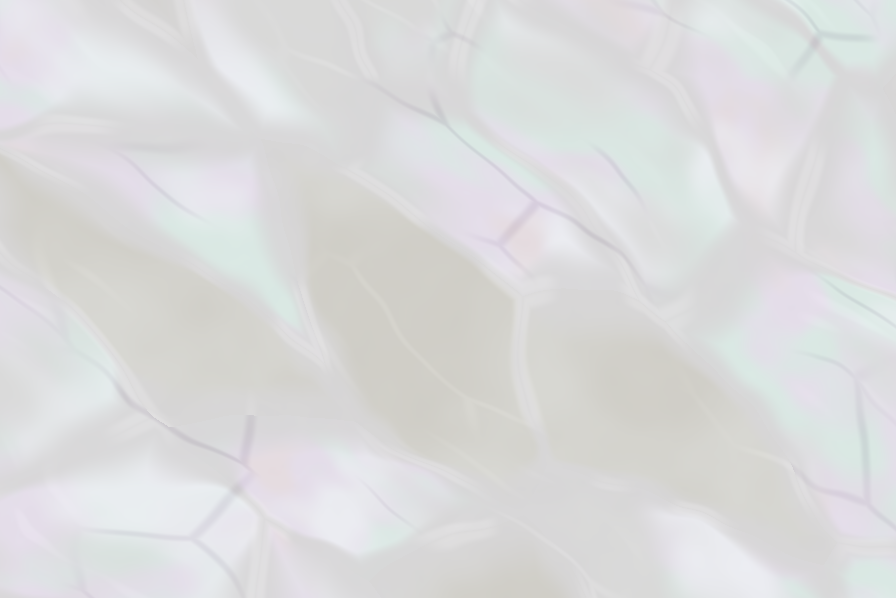
Give the GLSL for this texture, as a WebGL 1 fragment shader.

```glsl
precision highp float;
// Pale mother-of-pearl: long shards slanting down to the right, made from
// warped, stretched Voronoi cells. Some shards are dull beige, others carry
// mint, lilac and white sheen; soft grey seams and fine cracks divide them.
uniform vec2 u_resolution;

vec2 hash2(vec2 p) {
  vec3 h = fract(p.xyx * vec3(0.1031, 0.1030, 0.0973));
  h += dot(h, h.yzx + 33.33);
  return fract((h.xx + h.yz) * h.zy);
}

// Gradient noise, roughly -1 to 1
float noise(vec2 p) {
  vec2 i = floor(p), f = fract(p);
  vec2 u = f * f * f * (f * (f * 6.0 - 15.0) + 10.0);
  float a = dot(hash2(i) * 2.0 - 1.0, f);
  float b = dot(hash2(i + vec2(1, 0)) * 2.0 - 1.0, f - vec2(1, 0));
  float c = dot(hash2(i + vec2(0, 1)) * 2.0 - 1.0, f - vec2(0, 1));
  float d = dot(hash2(i + vec2(1, 1)) * 2.0 - 1.0, f - vec2(1, 1));
  return 1.5 * mix(mix(a, b, u.x), mix(c, d, u.x), u.y);
}

float fbm(vec2 p) {
  return 0.65 * noise(p) + 0.3 * noise(p * 2.1 + 7.3) + 0.15 * noise(p * 4.3 + 3.1);
}

// Voronoi shards: x = distance to the border, yz = cell id
vec3 shards(vec2 p) {
  vec2 base = floor(p), nearest = vec2(0.0), id = base;
  float best = 9.0, border = 9.0;
  for (int y = -1; y <= 1; y++) {
    for (int x = -1; x <= 1; x++) {
      vec2 cell = base + vec2(float(x), float(y));
      vec2 r = cell + 0.1 + 0.8 * hash2(cell) - p;
      float d = dot(r, r);
      if (d < best) { best = d; nearest = r; id = cell; }
    }
  }
  for (int y = -2; y <= 2; y++) {
    for (int x = -2; x <= 2; x++) {
      vec2 cell = id + vec2(float(x), float(y));
      vec2 r = cell + 0.1 + 0.8 * hash2(cell) - p;
      vec2 gap = r - nearest;
      if (dot(gap, gap) > 0.0001)
        border = min(border, dot(0.5 * (r + nearest), normalize(gap)));
    }
  }
  return vec3(border, id);
}

// Iridescent sheen drifting between mint, lilac, pink and white
vec3 sheen(vec2 p) {
  float tint = fbm(p * vec2(3.2, 5.0) + 21.0);
  vec3 mint = vec3(0.855, 0.910, 0.892);
  vec3 lilac = vec3(0.895, 0.868, 0.915);
  vec3 pink = vec3(0.898, 0.860, 0.868);
  vec3 color = mix(mint, lilac, smoothstep(-0.16, 0.14, tint));
  color = mix(color, pink, 0.8 * smoothstep(0.2, 0.45, tint));
  float bright = smoothstep(-0.05, 0.4, fbm(p * vec2(2.8, 4.5) + 50.0));
  return mix(color, vec3(0.925, 0.935, 0.95), 0.85 * bright);
}

void main() {
  vec2 p = gl_FragCoord.xy / u_resolution.y;

  // Axes along and across the slant, bent by noise
  vec2 q = vec2(dot(p, vec2(0.74, -0.67)), dot(p, vec2(0.67, 0.74))) + vec2(3.0, 2.0);
  q += 0.07 * vec2(noise(q * 2.6), noise(q * 2.6 + 17.0));
  q += 0.010 * vec2(noise(q * 11.0 + 5.0), noise(q * 11.0 + 29.0));

  vec3 shard = shards(q * vec2(2.0, 4.2));
  float kind = fract(dot(shard.yz, vec2(0.382, 0.618)) + 0.3 * hash2(shard.yz + 9.0).x);
  float isPearl = step(0.36, kind);

  // Dull and pearly shard faces
  vec3 grey = vec3(0.850, 0.850, 0.848);
  vec3 dull = mix(vec3(0.815, 0.808, 0.782), vec3(0.842, 0.841, 0.822),
                  smoothstep(-0.3, 0.35, fbm(q * 3.0 + 40.0) + kind - 0.18));
  float glow = smoothstep(-0.38, 0.1, fbm(q * vec2(2.0, 3.2) + 70.0));
  vec3 pearl = mix(grey, sheen(q + 0.13 * hash2(shard.yz)), glow);
  vec3 color = mix(dull, pearl, isPearl);

  // Grey seams, crisp in places and hazy in others
  float width = mix(0.05, 0.24, smoothstep(-0.35, 0.35, noise(q * 4.0 + 12.0)));
  float seam = 1.0 - smoothstep(0.15 * width, width, shard.x);
  color = mix(color, grey - vec3(0.006, 0.010, 0.004), 0.9 * seam);

  // Pale ridges along part of the seams
  float ridge = 1.0 - smoothstep(0.006, 0.035, abs(shard.x - 0.02));
  color += 0.028 * ridge * smoothstep(-0.05, 0.3, noise(q * 6.0 + 33.0));

  // Fine cracks: darker lilac on pearl, faint and light on dull faces
  float border = shards(q * vec2(2.6, 7.5) + 11.0).x;
  float crack = 1.0 - smoothstep(0.004, 0.045, border);
  crack *= smoothstep(-0.05, 0.3, noise(q * vec2(3.0, 4.0) + 60.0));
  color += crack * mix(vec3(0.022), vec3(-0.055, -0.065, -0.050), isPearl * glow);

  // Thin chalky streaks and cloudy mottling
  float streak = smoothstep(0.25, 0.6, noise(q * vec2(5.0, 32.0) + 80.0));
  color += 0.016 * streak * smoothstep(0.0, 0.3, noise(q * 3.5 + 90.0));
  color += 0.006 * fbm(q * 14.0);

  gl_FragColor = vec4(color, 1.0);
}
```
